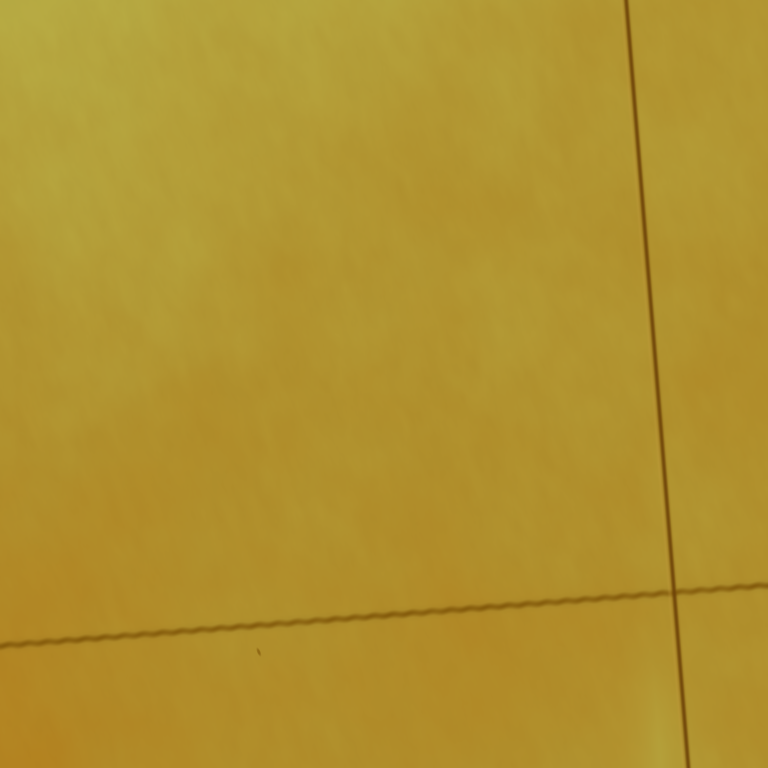
Give the GLSL for this texture, as a WebGL 1 fragment shader.

```glsl
precision highp float;
// Large golden tiles on a slightly turned grid, seen close so one joint crosses each way.
// A corner-to-corner glaze gradient is mottled with layered noise and slanted fibres;
// the joints are soft distance bands, each with its own width and wear.
uniform vec2 u_resolution;

const vec3 AMBER = vec3(0.70, 0.51, 0.125);
const vec3 GOLD = vec3(0.69, 0.56, 0.17);
const vec3 OLIVE = vec3(0.715, 0.665, 0.26);
const vec3 DARK_JOINT = vec3(0.42, 0.25, 0.03);
const vec3 WARM_JOINT = vec3(0.50, 0.335, 0.03);
const vec3 JOINT_GLOW = vec3(0.77, 0.61, 0.24);

const vec2 JOINT_ORIGIN = vec2(0.896, 0.159);  // where the joints meet the canvas edges
const vec2 JOINT_SLOPE = vec2(0.081, -0.079);
const float TILE_PITCH = 1.0;

float hash(vec2 p) {
  p = fract(p * vec2(0.1031, 0.1137));
  p += dot(p, p.yx + 33.33);
  return fract((p.x + p.y) * p.x * 7.31);
}

float noise(vec2 p) {
  vec2 cell = floor(p);
  vec2 f = fract(p);
  f = f * f * (3.0 - 2.0 * f);
  float low = mix(hash(cell), hash(cell + vec2(1.0, 0.0)), f.x);
  float high = mix(hash(cell + vec2(0.0, 1.0)), hash(cell + vec2(1.0)), f.x);
  return mix(low, high, f.y);
}

float fbm(vec2 p) {
  float sum = 0.0;
  float gain = 0.5;
  for (int i = 0; i < 4; i++) {
    sum += gain * noise(p);
    p = mat2(1.6, 1.2, -1.2, 1.6) * p + 7.3;
    gain *= 0.5;
  }
  return sum / 0.9375;
}

// Signed distance to the nearest repeat of a line at zero
float repeatLine(float d, float pitch) {
  return mod(d + 0.5 * pitch, pitch) - 0.5 * pitch;
}

// Feathered band of given half width, never thinner than the pixel filter
float band(float d, float halfWidth, float pixel) {
  float soft = max(halfWidth, pixel);
  return 1.0 - smoothstep(halfWidth - soft, halfWidth + soft, abs(d));
}

vec3 glazeRamp(float t) {
  t = clamp(t, 0.0, 1.0);
  return t < 0.4 ? mix(AMBER, GOLD, t / 0.4) : mix(GOLD, OLIVE, (t - 0.4) / 0.6);
}

// Broad light across the glaze, plus cloudy mottling and fine slanted fibres
vec3 glaze(vec2 p) {
  float lower = mix(0.25, 0.40, p.x);
  float upper = mix(1.08, 0.54, p.x);
  float tone = mix(lower, upper, pow(clamp(p.y, 0.0, 1.0), 1.8));
  tone -= 0.22 * exp(-dot(p, p) * 16.0);
  tone += 0.34 * (fbm(p * 5.0 + 11.2) - 0.5) + 0.20 * (fbm(p * 12.0 + 4.1) - 0.5);
  vec2 slanted = vec2(p.x + 0.35 * p.y, p.y - 0.35 * p.x);
  float fibre = fbm(slanted * vec2(60.0, 26.0)) - 0.5;
  return glazeRamp(tone + 0.09 * fibre) * (1.0 + 0.02 * fibre);
}

void main() {
  vec2 p = gl_FragCoord.xy / u_resolution;
  float pixel = 1.0 / min(u_resolution.x, u_resolution.y);
  vec2 offset = p - JOINT_ORIGIN + JOINT_SLOPE * p.yx;
  float across = repeatLine(offset.x, TILE_PITCH);
  float along = repeatLine(offset.y, TILE_PITCH);

  vec3 color = glaze(p);

  // Pale sheen gathers left of the upright joint near the bottom
  float sheen = exp(-abs(across + 0.035) * 22.0) * (1.0 - smoothstep(0.0, 0.24, p.y));
  color = mix(color, OLIVE, 0.65 * sheen);

  // Level joint: soft, gently stepped and beaded like a twisted cord
  float phase = p.x * 40.0;
  float cord = 0.5 + 0.5 * sin(phase * 6.2832);
  float stepped = along + 0.0008 * sin(phase * 6.2832 + 1.6);
  float wear = 0.62 + 0.14 * cord + 0.12 * noise(p * 30.0);
  color *= 1.0 - 0.04 * band(along, 0.006, pixel);
  color = mix(color, WARM_JOINT, wear * band(stepped, 0.0034, pixel));

  // Upright joint: narrow dark core with a lit left lip
  color = mix(color, JOINT_GLOW, 0.30 * band(across + 0.005, 0.0022, pixel));
  color = mix(color, WARM_JOINT, 0.50 * band(across, 0.0034, pixel));
  color = mix(color, DARK_JOINT, 0.80 * band(across - 0.0004, 0.0021, pixel));

  // One small slanted fleck below the level joint
  vec2 fleck = p - vec2(0.337, 0.151);
  fleck.x += 0.35 * fleck.y;
  float fleckShape = 1.0 - smoothstep(0.3, 1.3, length(fleck / vec2(0.0024, 0.0055)));
  color = mix(color, WARM_JOINT, 0.65 * fleckShape);

  gl_FragColor = vec4(color, 1.0);
}
```
